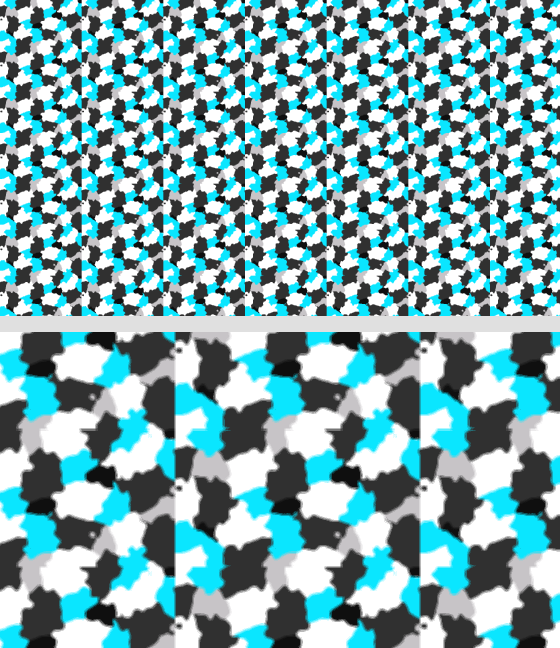
Top, the full canvas; bottom, a detail of the centre.
Reproduce this pattern procedurally as a WebGL 2 fragment shader.

```glsl
#version 300 es
precision highp float;

uniform vec2 u_resolution;
out vec4 fragColor;

#define REPEATS vec2(6.857, 6.88)  // tiles across and down
#define TILE_ASPECT 1.783
#define CELLS 4.1           // blobs per tile height
#define PHASE vec2(0.3, 0.45)  // where the tile cuts the blob lattice
#define JITTER 0.72
#define LOBE_FREQ 4.5       // small scallops on blob edges
#define LOBE_SIZE 0.35
#define BEND_FREQ 1.6       // broad bends of the outline
#define BEND_SIZE 0.36
#define SEED vec2(41.0, 23.0)
#define SOFTNESS 0.0041     // least edge width, in canvas heights
#define SAMPLES 3           // supersamples per axis

// Camouflage inks: rgb and the extra reach of a blob
const vec4 WHITE = vec4(1.00, 1.00, 1.00, 0.17);
const vec4 DARK  = vec4(0.19, 0.19, 0.19, 0.16);
const vec4 CYAN  = vec4(0.04, 0.90, 1.00, -0.06);
const vec4 GRAY  = vec4(0.78, 0.77, 0.78, -0.04);
const vec4 BLACK = vec4(0.06, 0.06, 0.06, -0.36);
const vec4 INKS[8] = vec4[8](WHITE, CYAN, DARK, GRAY, WHITE, DARK, CYAN, BLACK);

vec2 hash2(vec2 p) {
    vec3 q = fract(p.xyx * vec3(0.1031, 0.1030, 0.0973));
    q += dot(q, q.yzx + 33.33);
    return fract((q.xx + q.yz) * q.zy);
}

// Two independent channels of value noise, centred on zero
vec2 noise2(vec2 p) {
    vec2 i = floor(p), f = fract(p);
    f = f * f * (3.0 - 2.0 * f);
    vec2 low = mix(hash2(i), hash2(i + vec2(1, 0)), f.x);
    vec2 high = mix(hash2(i + vec2(0, 1)), hash2(i + vec2(1, 1)), f.x);
    return mix(low, high, f.y) - 0.5;
}

// Weighted Voronoi blobs with warped outlines
vec3 camouflage(vec2 p) {
    vec2 bend = BEND_SIZE * noise2(p * BEND_FREQ + 31.0);
    vec2 lobes = LOBE_SIZE * noise2(p * LOBE_FREQ + 67.0);
    p += bend + lobes;
    vec2 base = floor(p - 0.5);
    float nearest = 1e3;
    vec3 color = WHITE.rgb;
    for (int j = -1; j <= 2; j++) {
        for (int i = -1; i <= 2; i++) {
            vec2 cell = base + vec2(i, j);
            vec2 center = cell + 0.5 + JITTER * (hash2(cell + SEED) - 0.5);
            // Step of two per row keeps equal inks apart
            vec4 ink = INKS[int(mod(cell.x + 2.0 * cell.y, 8.0))];
            float d = length(p - center) - ink.w;
            if (d < nearest) {
                nearest = d;
                color = ink.rgb;
            }
        }
    }
    return color;
}

// Tiles start at the top left; blobs are cut off at the seams
vec3 tiledPattern(vec2 uv) {
    vec2 tile = fract(vec2(uv.x, 1.0 - uv.y) * REPEATS);
    return camouflage(tile * vec2(TILE_ASPECT, 1.0) * CELLS + PHASE);
}

void main() {
    // Average a grid of samples to smooth blob edges and seams
    float span = max(1.0, SOFTNESS * u_resolution.y);
    vec3 sum = vec3(0.0);
    for (int j = 0; j < SAMPLES; j++) {
        for (int i = 0; i < SAMPLES; i++) {
            vec2 offset = span * ((vec2(i, j) + 0.5) / float(SAMPLES) - 0.5);
            sum += tiledPattern((gl_FragCoord.xy + offset) / u_resolution);
        }
    }
    fragColor = vec4(sum / float(SAMPLES * SAMPLES), 1.0);
}
```
